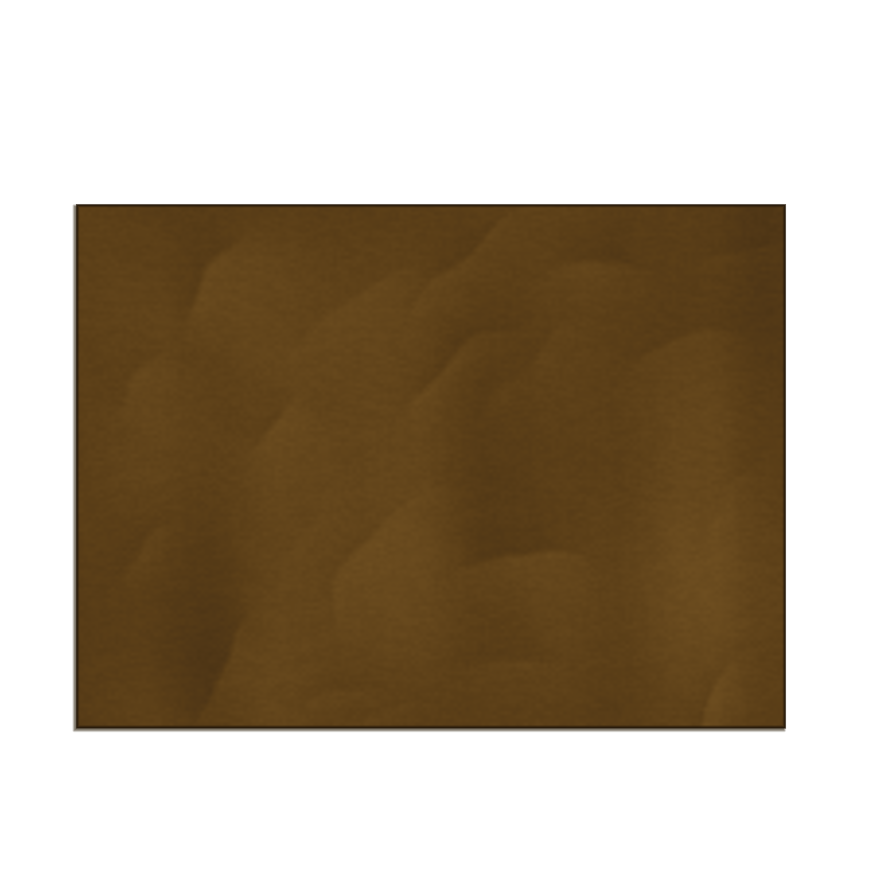
Give the GLSL for this texture, as a Shadertoy shader.

```glsl
// A creased sheet of dark brown paper with a thin dark rim, lying on white.

const vec3 WHITE = vec3(1.0);
const vec3 DEEP_BROWN = vec3(0.28, 0.19, 0.08);
const vec3 BROWN = vec3(0.355, 0.243, 0.09);
const vec3 GOLD_BROWN = vec3(0.43, 0.305, 0.125);
const vec3 RIM = vec3(0.13, 0.085, 0.035);
const vec3 SHADOW = vec3(0.50, 0.47, 0.42);

const vec2 SHEET_MIN = vec2(0.085, 0.187);
const vec2 SHEET_MAX = vec2(0.877, 0.772);
const int COLUMNS = 5;
const int ROWS = 4;

float hash(vec2 p) {
    return fract(sin(dot(p, vec2(127.1, 311.7))) * 43758.5453);
}

// Value noise that wraps after a whole number of cells
float wrapNoise(vec2 uv, vec2 cells) {
    vec2 p = uv * cells;
    vec2 i = floor(p);
    vec2 f = fract(p);
    f = f * f * (3.0 - 2.0 * f);
    vec2 a = mod(i, cells);
    vec2 b = mod(i + 1.0, cells);
    float low = mix(hash(a), hash(vec2(b.x, a.y)), f.x);
    float high = mix(hash(vec2(a.x, b.y)), hash(b), f.x);
    return mix(low, high, f.y);
}

float signedNoise(vec2 uv, vec2 cells) {
    return 2.0 * wrapNoise(uv, cells) - 1.0;
}

float boxDistance(vec2 p, vec2 lo, vec2 hi) {
    vec2 d = abs(p - 0.5 * (lo + hi)) - 0.5 * (hi - lo);
    return length(max(d, 0.0)) + min(max(d.x, d.y), 0.0);
}

// Lit below its ridge, dim above it, fading out along its length
float crease(vec2 p, float angle, float halfLength, float width) {
    float c = cos(angle);
    float s = sin(angle);
    vec2 q = vec2(c * p.x + s * p.y, c * p.y - s * p.x);
    q.y += 2.0 * q.x * q.x;
    float side = mix(0.9, -0.8, smoothstep(-0.006, 0.006, q.y));
    float along = 1.0 - smoothstep(0.2 * halfLength, halfLength, abs(q.x));
    return side * exp(-abs(q.y) / width) * along;
}

// Scattered creases, one in each cell of a jittered grid
float creases(vec2 uv) {
    vec2 warp = vec2(signedNoise(uv, vec2(17.0)), signedNoise(uv + 0.37, vec2(19.0)));
    vec2 p = uv + 0.012 * warp;
    float shade = 0.0;
    for (int row = 0; row < ROWS; row++) {
        for (int col = 0; col < COLUMNS; col++) {
            vec2 id = vec2(col, row);
            vec2 jitter = vec2(hash(id + 3.1), hash(id + 7.7));
            vec2 cell = (id + jitter) / vec2(COLUMNS, ROWS);
            vec2 centre = mix(SHEET_MIN, SHEET_MAX, cell);
            float angle = mix(0.0, 1.15, hash(id + 13.3));
            float halfLength = mix(0.05, 0.13, hash(id + 19.9));
            float width = mix(0.02, 0.055, hash(id + 23.5));
            float strength = mix(0.2, 0.85, hash(id + 31.7));
            shade += strength * crease(p - centre, angle, halfLength, width);
        }
    }
    return shade;
}

// Soft upright pleats, strongest near the foot of the sheet
float pleats(vec2 uv) {
    float band = signedNoise(uv, vec2(13.0, 2.0));
    return band * mix(0.55, 0.15, smoothstep(0.25, 0.7, uv.y));
}

// Fine crosswise weave with a little speckle
float grain(vec2 uv) {
    float weave = signedNoise(uv, vec2(80.0, 240.0));
    float speckle = signedNoise(uv, vec2(230.0));
    return 0.11 * weave + 0.12 * speckle;
}

vec3 paperColor(vec2 uv) {
    float shade = 0.1 + 0.4 * signedNoise(uv, vec2(5.0, 6.0));
    shade += 0.65 * creases(uv) + pleats(uv) + grain(uv);
    shade += 0.2 * smoothstep(0.5, 0.65, uv.x);
    shade -= 0.5 * smoothstep(0.79, 0.85, uv.x);
    shade = clamp(shade, -1.0, 1.0);
    vec3 lit = mix(BROWN, GOLD_BROWN, max(shade, 0.0));
    return mix(lit, DEEP_BROWN, max(-shade, 0.0));
}

void mainImage(out vec4 fragColor, in vec2 fragCoord) {
    vec2 uv = fragCoord / iResolution.xy;
    float soft = max(0.001, 0.7 / iResolution.y);
    float sheet = boxDistance(uv, SHEET_MIN, SHEET_MAX);

    // Thin shadow showing past the left and lower edges
    float shadowEdge = boxDistance(uv + vec2(0.002), SHEET_MIN, SHEET_MAX);
    float shadow = 1.0 - smoothstep(-0.001, 0.003, shadowEdge);
    vec3 color = mix(WHITE, SHADOW, shadow);

    // Paper with its dark rim
    float rim = smoothstep(-0.0045, -0.0005, sheet);
    vec3 paper = mix(paperColor(uv), RIM, 0.9 * rim);
    color = mix(color, paper, 1.0 - smoothstep(-soft, soft, sheet));
    fragColor = vec4(color, 1.0);
}
```
